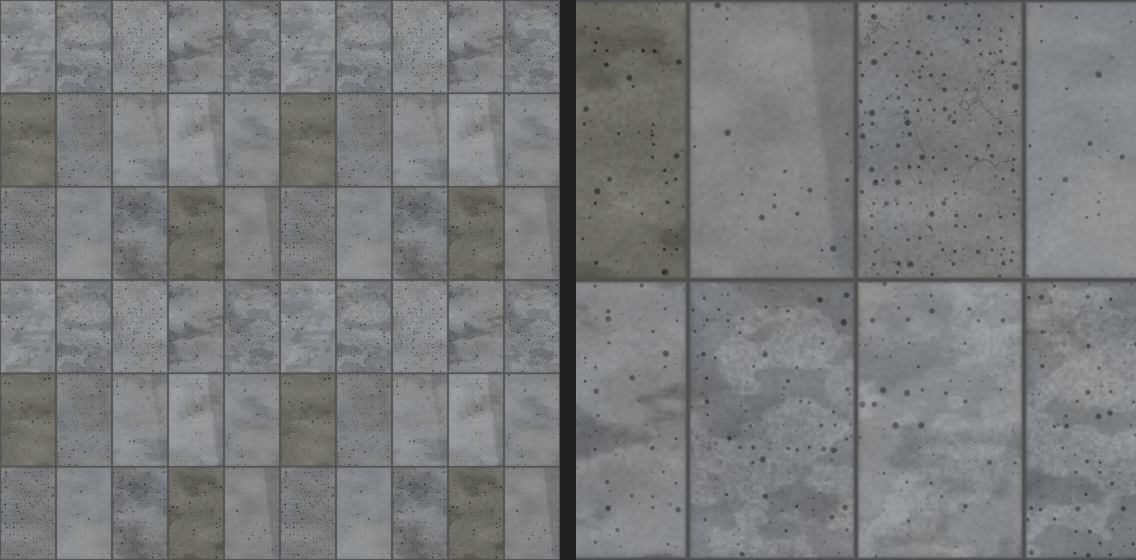
Left, the full canvas; right, a detail of the centre.
This texture is drawn by a three.js fragment shader. Its source:

```glsl
// Weathered concrete tiles, ten across and six down, set in thin dark grout.
varying vec2 vUv;

const vec2 GRID = vec2(10.0, 6.0);    // tiles across and down
const vec2 BLOCK = vec2(5.0, 3.0);    // group of distinct tiles that recurs
const vec2 ASPECT = vec2(0.6, 1.0);   // tile size in tile heights
const float GROUT_HALF = 0.0014;      // canvas units
const float GROUT_SOFT = 0.001;
const vec3 GROUT_COLOR = vec3(0.315, 0.315, 0.315);
const vec3 OLIVE_TINT = vec3(0.004, 0.006, -0.022);
const vec3 BLUE_TINT = vec3(-0.006, -0.002, 0.014);
const float CLOUD_AMOUNT = 0.13;
const float GRAIN_AMOUNT = 0.075;
const float STAIN_AMOUNT = 0.11;
const float SCRAPE_AMOUNT = 0.10;
const float BAND_AMOUNT = 0.05;
const float PIT_AMOUNT = 0.19;
const float PIT_SCALE = 24.0;

// Character of each tile: one vec3 per column, holding top, middle, bottom row
#define TONES vec3(.54, .425, .495), vec3(.475, .495, .54), vec3(.54, .56, .465), vec3(.52, .565, .415), vec3(.475, .54, .525)
#define PITS vec3(.10, .10, .32), vec3(.16, .20, .06), vec3(.32, .09, .18), vec3(.10, .12, .16), vec3(.18, .09, .07)
#define STAINS vec3(.6, .4, .2), vec3(.3, .2, .1), vec3(.3, .5, .5), vec3(1., .5, .6), vec3(.3, .3, .2)
#define SCRAPES vec3(.7, .3, .1), vec3(1., .1, .2), vec3(.3, .2, .5), vec3(.3, .2, .3), vec3(1., .1, .1)
#define BANDS vec3(0.), vec3(0., .3, 0.), vec3(0., .8, 0.), vec3(0., 1.2, 0.), vec3(0., 0., 1.)

// Value for one tile of the block
float pick(vec2 tile, vec3 a, vec3 b, vec3 c, vec3 d, vec3 e) {
  vec3 column = tile.x < 0.5 ? a : tile.x < 1.5 ? b : tile.x < 2.5 ? c : tile.x < 3.5 ? d : e;
  return tile.y < 0.5 ? column.x : tile.y < 1.5 ? column.y : column.z;
}

float hash(vec2 p) {
  vec3 h = fract(p.xyx * 0.1031);
  h += dot(h, h.yzx + 33.33);
  return fract((h.x + h.y) * h.z);
}

float noise(vec2 p) {
  vec2 i = floor(p), f = fract(p);
  f = f * f * (3.0 - 2.0 * f);
  return mix(mix(hash(i), hash(i + vec2(1, 0)), f.x),
             mix(hash(i + vec2(0, 1)), hash(i + vec2(1, 1)), f.x), f.y);
}

float fbm(vec2 p) {
  float sum = 0.0, amplitude = 0.5;
  for (int i = 0; i < 5; i++) {
    sum += amplitude * noise(p);
    p = mat2(1.6, 1.2, -1.2, 1.6) * p + 7.3;
    amplitude *= 0.5;
  }
  return sum / 0.97;
}

// Small round holes, at most one in each cell
float pits(vec2 p, float density) {
  vec2 cell = floor(p);
  vec2 center = 0.3 + 0.4 * vec2(hash(cell + 3.7), hash(cell + 9.1));
  float size = hash(cell + 15.3);
  float radius = mix(0.10, 0.30, size * size * size);
  float hole = 1.0 - smoothstep(radius * 0.5, radius + 0.1, length(fract(p) - center));
  return hole * step(hash(cell), density);
}

void main() {
  vec2 grid = vec2(vUv.x, 1.0 - vUv.y) * GRID;
  vec2 tile = mod(floor(grid), BLOCK);
  vec2 local = fract(grid);
  vec2 p = local * ASPECT;
  vec2 seed = tile * vec2(37.0, 53.0) + 11.0;

  float tone = pick(tile, TONES);
  float pitting = pick(tile, PITS);
  float shade = tone;

  // Broad clouds, drawn out sideways, and fine grain
  float cloud = fbm(p * vec2(3.0, 5.5) + seed);
  shade += CLOUD_AMOUNT * (cloud - 0.5);
  float grain = 0.55 * noise(p * 62.0 + seed) + 0.45 * noise(p * 117.0 + seed.yx);
  shade += GRAIN_AMOUNT * (0.6 + pitting) * (grain - 0.5);

  // Dark damp stains
  float stain = smoothstep(0.54, 0.72, fbm(p * vec2(4.0, 7.0) + seed + 71.0));
  shade -= STAIN_AMOUNT * pick(tile, STAINS) * stain;

  // Pale scraped patches with ragged edges, strongest near the middle
  float ragged = fbm(p * vec2(5.0, 8.0) + seed + 139.0);
  float middle = 1.0 - smoothstep(0.15, 0.55, length(p - vec2(0.36, 0.52)));
  float scrape = smoothstep(0.5, 0.6, ragged + 0.12 * (middle - 0.5));
  shade += SCRAPE_AMOUNT * pick(tile, SCRAPES) * scrape * (0.35 + 0.65 * grain);

  // Slanted darker band along the right side
  float edge = 0.8 + 0.2 * (local.y - 0.5) + 0.04 * (cloud - 0.5);
  shade -= BAND_AMOUNT * pick(tile, BANDS) * smoothstep(edge - 0.03, edge + 0.03, local.x);

  // Pits, and hairline cracks on the most pitted tiles
  shade -= PIT_AMOUNT * pits(p * PIT_SCALE + seed, pitting);
  shade -= 0.1 * pits(p * PIT_SCALE * 1.9 + seed.yx, pitting * 0.6);
  float crack = 1.0 - smoothstep(0.0, 0.016, abs(fbm(p * 6.0 + seed + 211.0) - 0.5));
  float crackArea = smoothstep(0.5, 0.7, noise(p * 4.0 + seed + 90.0));
  shade -= 0.09 * crack * crackArea * smoothstep(0.15, 0.32, pitting);

  // Warm olive on the darkest tiles, faint blue drifts on the others
  float olive = 1.0 - smoothstep(0.43, 0.45, tone);
  float blue = (1.0 - olive) * smoothstep(0.35, 0.7, fbm(p * 2.5 + seed + 33.0));
  vec3 color = vec3(shade) + OLIVE_TINT * olive + BLUE_TINT * blue;

  // Grout, with a slight shadow on the tile rim
  vec2 border = min(local, 1.0 - local) / GRID;
  float distanceToJoint = min(border.x, border.y);
  color *= 0.95 + 0.05 * smoothstep(0.002, 0.005, distanceToJoint);
  float face = smoothstep(GROUT_HALF - GROUT_SOFT, GROUT_HALF + GROUT_SOFT, distanceToJoint);
  gl_FragColor = vec4(mix(GROUT_COLOR, color, face), 1.0);
}
```
